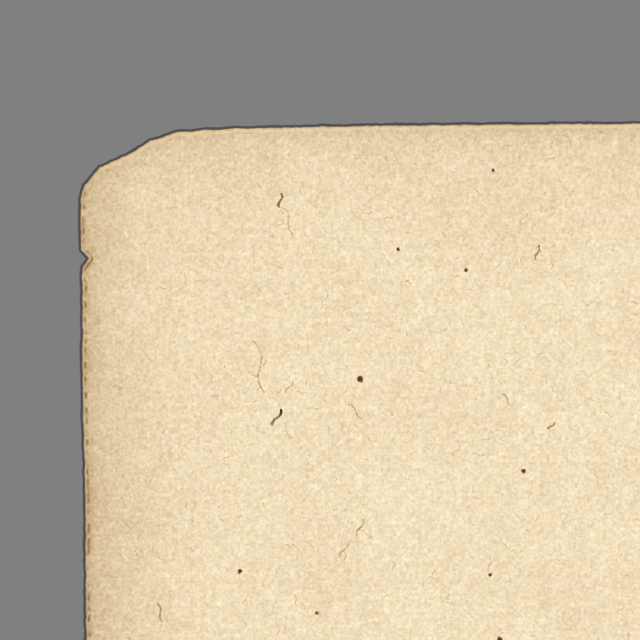
Write a Shadertoy shader that draws this texture.

```glsl
const vec2 OUTLINE[16] = vec2[16](
    vec2(0.134, -0.2), vec2(0.1315, 0.22), vec2(0.127, 0.41), vec2(0.127, 0.583),
    vec2(0.137, 0.596), vec2(0.124, 0.609), vec2(0.124, 0.688), vec2(0.131, 0.712),
    vec2(0.154, 0.740), vec2(0.195, 0.758), vec2(0.234, 0.781), vec2(0.276, 0.7955),
    vec2(0.365, 0.801), vec2(0.625, 0.806), vec2(1.2, 0.810), vec2(1.2, -0.2));
// Start and end of each prominent fiber
const vec4 FIBERS[12] = vec4[12](
    vec4(0.440, 0.697, 0.436, 0.677), vec4(0.439, 0.359, 0.426, 0.336),
    vec4(0.842, 0.615, 0.837, 0.595), vec4(0.568, 0.188, 0.558, 0.164),
    vec4(0.544, 0.153, 0.531, 0.130), vec4(0.396, 0.466, 0.414, 0.388),
    vec4(0.786, 0.384, 0.799, 0.366), vec4(0.866, 0.338, 0.857, 0.331),
    vec4(0.545, 0.368, 0.566, 0.346), vec4(0.458, 0.404, 0.447, 0.388),
    vec4(0.247, 0.056, 0.253, 0.030), vec4(0.442, 0.675, 0.458, 0.635));
const float FIBER_INK[12] = float[12](
    0.70, 0.95, 0.55, 0.40, 0.28, 0.25, 0.32, 0.50, 0.25, 0.25, 0.38, 0.18);
// Center and radius of each speck
const vec3 SPECKS[9] = vec3[9](
    vec3(0.5625, 0.4075, 0.0046), vec3(0.622, 0.611, 0.0024), vec3(0.728, 0.578, 0.0026),
    vec3(0.818, 0.264, 0.0030), vec3(0.375, 0.107, 0.0032), vec3(0.781, 0.001, 0.0038),
    vec3(0.771, 0.734, 0.0023), vec3(0.495, 0.042, 0.0024), vec3(0.766, 0.102, 0.0023));

vec2 hash2(vec2 p) {
    vec3 q = fract(p.xyx * vec3(0.1031, 0.1030, 0.0973));
    q += dot(q, q.yzx + 33.33);
    return fract((q.xx + q.yz) * q.zy);
}

float gradientDot(vec2 cell, vec2 offset) {
    return dot(hash2(cell) * 2.0 - 1.0, offset);
}

float gradientNoise(vec2 p) {
    vec2 i = floor(p), f = fract(p), e = vec2(0.0, 1.0);
    vec2 u = f * f * f * (f * (f * 6.0 - 15.0) + 10.0);
    return mix(mix(gradientDot(i, f), gradientDot(i + e.yx, f - e.yx), u.x),
               mix(gradientDot(i + e, f - e), gradientDot(i + 1.0, f - 1.0), u.x), u.y);
}

// Signed distance to the sheet, negative inside
float sheetDistance(vec2 p) {
    float d = 10.0, side = 1.0;
    for (int i = 0; i < 16; i++) {
        vec2 a = OUTLINE[i], e = OUTLINE[(i + 15) % 16] - a, w = p - a;
        vec2 r = w - e * clamp(dot(w, e) / dot(e, e), 0.0, 1.0);
        d = min(d, dot(r, r));
        bvec3 c = bvec3(w.y >= 0.0, w.y < e.y, e.x * w.y > e.y * w.x);
        if (all(c) || all(not(c))) side = -side;
    }
    return side * sqrt(d);
}

float fiberDistance(vec2 p, vec2 a, vec2 b, float bend) {
    vec2 e = b - a;
    float h = clamp(dot(p - a, e) / dot(e, e), 0.0, 1.0);
    vec2 bow = vec2(-e.y, e.x) * bend * sin(h * 6.0) * (1.0 - 0.4 * h);
    return length(p - a - e * h - bow);
}

float coverage(float d, float radius, float soft) {
    return 1.0 - smoothstep(radius - soft, radius + soft, d);
}

// Short faint fibers, one candidate per grid cell
float scatteredFibers(vec2 p, float scale, float seed, float soft) {
    vec2 q = p * scale, cell = floor(q);
    float ink = 0.0;
    for (int k = 0; k < 9; k++) {
        vec2 id = cell + vec2(k % 3 - 1, k / 3 - 1);
        vec2 r = hash2(id + seed), s = hash2(id + seed + 57.0);
        float angle = 6.2832 * s.x;
        vec2 reach = vec2(cos(angle), sin(angle)) * mix(0.08, 0.3, r.y);
        float d = fiberDistance(q, id + r - reach, id + r + reach, s.y * 0.3 - 0.15) / scale;
        ink = max(ink, coverage(d, 0.0009, soft) * s.y * s.y * s.y);
    }
    return ink;
}

vec3 paperColor(vec2 p, float depth, float aa) {
    // Broad toning, strongest by the left edge and the lower corner
    float left = max(p.x - 0.13, 0.0), top = max(0.805 - p.y, 0.0);
    float tone = 0.06 + 0.52 * exp(-left / 0.08) * mix(1.15, 0.8, p.y)
               + 0.32 * exp(-top / 0.08) + 0.38 * exp(-depth / 0.012);
    tone += 0.13 * gradientNoise(p * 7.0) + 0.14 * gradientNoise(p * 25.0 + 9.0);
    vec3 color = mix(vec3(0.958, 0.888, 0.748), vec3(0.765, 0.655, 0.495), clamp(tone, 0.0, 1.0));
    // Pulp grain, with clumps and a slight drift of hue
    float clump = gradientNoise(p * 62.0 + 5.0), fine = gradientNoise(p * 205.0 + 31.0);
    float grain = 0.045 * clump + 0.07 * gradientNoise(p * 115.0) + 0.095 * fine;
    color += grain * vec3(0.85, 1.0, 1.2) + 0.03 * gradientNoise(p * 80.0 + 77.0) * vec3(0.0, 0.2, 1.0);
    float fuzz = scatteredFibers(p, 30.0, 3.0, 0.0013) + 0.8 * scatteredFibers(p, 66.0, 21.0, 0.0012);
    color = mix(color, vec3(0.62, 0.48, 0.28), 0.42 * min(fuzz, 1.0) * (0.8 + 1.2 * clump));
    // Prominent fibers, frayed by the grain, and specks
    for (int i = 0; i < 12; i++) {
        vec4 f = FIBERS[i];
        float ink = FIBER_INK[i], d = fiberDistance(p, f.xy, f.zw, 0.11) + 0.0014 * fine;
        vec3 dye = mix(vec3(0.66, 0.52, 0.28), vec3(0.24, 0.18, 0.12), ink);
        float body = coverage(d, 0.0012 + 0.0009 * ink, 0.0013);
        color = mix(color, dye, body * min(ink + 0.15, 0.95) * clamp(0.85 + clump, 0.3, 1.0));
    }
    for (int i = 0; i < 9; i++) {
        float d = length(p - SPECKS[i].xy) + 0.002 * fine;
        color = mix(color, vec3(0.29, 0.15, 0.07), 0.9 * coverage(d, SPECKS[i].z, aa + 0.0008));
    }
    return color;
}

void mainImage(out vec4 fragColor, in vec2 fragCoord) {
    vec2 p = fragCoord / iResolution.xy;
    float aa = 0.8 / min(iResolution.x, iResolution.y);
    float d = sheetDistance(p) + 0.002 * gradientNoise(p * 45.0) + 0.001 * gradientNoise(p * 120.0);
    vec3 paper = paperColor(p, max(-d, 0.0), aa);
    // Pale bevel on the upper rim, worn brown flecks on the left rim
    float rim = coverage(abs(d + 0.0065), 0.002, 0.002);
    float upper = smoothstep(0.68, 0.75, p.y);
    paper = mix(paper, vec3(0.96, 0.87, 0.69), 0.5 * rim * upper);
    float wear = smoothstep(-0.15, 0.3, gradientNoise(p * vec2(60.0, 85.0)));
    paper = mix(paper, vec3(0.43, 0.32, 0.20), 0.6 * rim * wear * (1.0 - upper));
    // Backdrop, sheet and slate contour
    vec3 color = mix(vec3(0.502), paper, coverage(d, 0.0, aa));
    color = mix(color, vec3(0.27, 0.28, 0.32), 0.9 * coverage(abs(d), 0.002, 0.0016));
    fragColor = vec4(clamp(color, 0.0, 1.0), 1.0);
}
```
